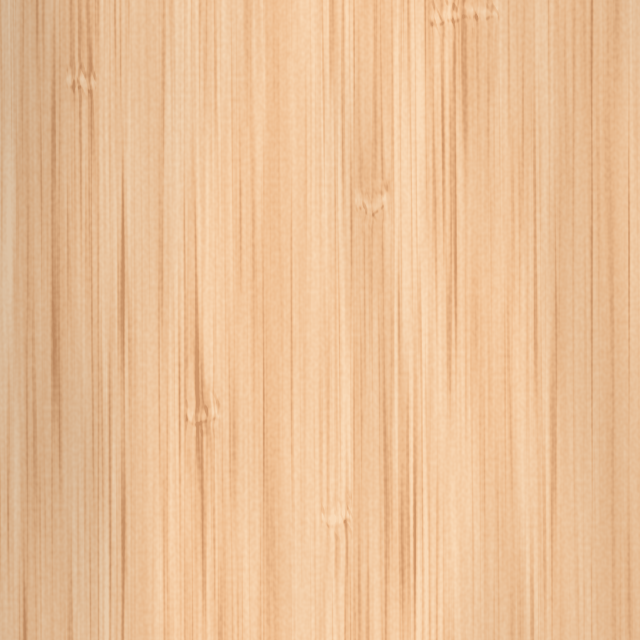
Reproduce this texture procedurally as a Shadertoy shader.

```glsl
float hash(vec2 p) {
    return fract(sin(dot(p, vec2(127.1, 311.7))) * 43758.55);
}

vec2 gradient(vec2 cell) {
    float angle = 6.2832 * hash(cell);
    return vec2(cos(angle), sin(angle));
}

float gradientNoise(vec2 p) {
    vec2 i = floor(p), f = fract(p);
    vec2 u = f * f * f * (f * (f * 6.0 - 15.0) + 10.0);
    vec2 e = vec2(0, 1);
    float low = mix(dot(gradient(i), f), dot(gradient(i + e.yx), f - e.yx), u.x);
    float high = mix(dot(gradient(i + e), f - e), dot(gradient(i + 1.0), f - 1.0), u.x);
    return mix(low, high, u.y);
}

// Long vertical streaks; the shear hides the rows of the noise lattice
float fibre(vec2 p, float across, float along) {
    return gradientNoise(vec2(p.x * across, p.y * along + p.x * across * 0.37) + across);
}

vec3 bambooColor(float darkness) {
    vec3 cream = vec3(0.972, 0.84, 0.70);
    vec3 honey = vec3(0.935, 0.742, 0.562);
    vec3 umber = vec3(0.82, 0.595, 0.415);
    vec3 col = mix(cream, honey, clamp(darkness * 2.0, -0.15, 1.0));
    return mix(col, umber, clamp(darkness * 2.0 - 1.0, 0.0, 1.0));
}

void mainImage(out vec4 fragColor, in vec2 fragCoord) {
    vec2 uv = fragCoord / iResolution.xy;

    // Glued strips of uneven width
    float s = uv.x * 19.0 + 0.5 * gradientNoise(vec2(uv.x * 9.0, 4.5)) + 0.3;
    float strip = floor(s);
    float edge = min(fract(s), 1.0 - fract(s));
    float inside = smoothstep(0.0, 0.08, edge);
    float tone = (hash(vec2(strip, 3.0)) - 0.5) * inside;
    float density = 0.8 + 0.9 * (hash(vec2(strip, 8.0)) - 0.5) * inside;

    // One node on some of the strips
    float hasNode = step(hash(vec2(strip, 21.0)), 0.42) * inside;
    float d = uv.y - hash(vec2(strip, 34.0)) + 0.016 * gradientNoise(vec2(s * 3.0, 7.3));
    float knuckle = hasNode * exp(-d * d * 1300.0);
    float flare = hasNode * exp(-d * d * 90.0);
    vec2 p = uv;
    p.x += 0.007 * knuckle * gradientNoise(vec2(s * 2.0, uv.y * 28.0));

    // Fibres from broad to hair-thin, fading in and out along their length
    float broad = fibre(p, 34.0, 0.9);
    float fine = fibre(p, 112.0, 1.6);
    float hair = fibre(p, 178.0, 2.6);
    float thread = fibre(p, 140.0, 4.5);
    float fade = 0.75 + 1.1 * fibre(uv, 30.0, 3.5);
    float darkness = 0.25 + 0.24 * tone + 0.26 * broad;
    darkness += density * fade * (0.2 * fine + 0.45 * smoothstep(0.1, 0.5, fine));
    darkness += density * (0.22 * hair + 0.25 * smoothstep(0.08, 0.45, hair));
    darkness += density * 0.28 * thread;
    darkness += 0.4 * flare * smoothstep(0.0, 0.4, fibre(p, 100.0, 7.0));

    // Seams, strong on a few joints only
    float joint = hash(vec2(floor(s + 0.5), 55.0));
    float seam = 1.0 - smoothstep(0.0, 0.055, edge);
    darkness += 0.4 * joint * joint * seam * (0.8 + 1.5 * fibre(uv, 20.0, 4.0));

    // Torn marks, pale ridge and scar of the node
    float torn = gradientNoise(vec2(s * 7.0 + 25.0 * d, uv.y * 42.0));
    darkness += 0.5 * knuckle * smoothstep(0.08, 0.4, torn);
    darkness -= 0.25 * hasNode * exp(-d * d * 12000.0);
    float scar = 1.0 - smoothstep(0.0, 0.005, abs(d + 0.012));
    darkness += 0.35 * hasNode * scar * smoothstep(-0.3, 0.3, fine + hair);

    // Soft pitted grain
    darkness += 0.17 * gradientNoise(uv * vec2(190.0, 150.0));
    darkness += 0.09 * gradientNoise(uv * vec2(95.0, 60.0) + 9.7);
    vec3 col = bambooColor(darkness);

    // Uneven light, dimmer to the left
    float shade = 0.11 * (1.0 - smoothstep(0.0, 0.36, uv.x)) + 0.05 * smoothstep(0.65, 1.0, uv.x);
    shade += 0.05 * gradientNoise(uv * vec2(7.0, 2.0) + 2.6);
    fragColor = vec4(col * (1.0 - max(shade, 0.0)), 1.0);
}
```
